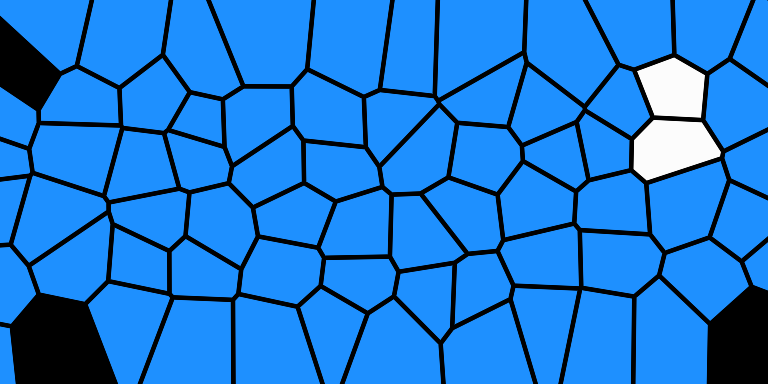
This pattern is drawn by a WebGL 1 fragment shader. Its source:

```glsl
precision highp float;
// Flat blue Voronoi cells divided by even black lines, with a few cells
// filled white or black. Seeds sit on a jittered grid; a second search
// finds the exact distance to the nearest border between two seeds.

uniform vec2 u_resolution;

// Lengths are in canvas heights.
#define PITCH vec2(0.180, 0.146)
#define ORIGIN vec2(-0.090, 0.062)
#define ROWS 6.0
#define JITTER 0.78
#define LINE_WIDTH 0.0121
#define EDGE_PIXELS 0.5
#define BLUE vec3(0.118, 0.565, 1.0)
#define WHITE vec3(0.99)
#define BLACK vec3(0.0)

vec2 hash2(vec2 id) {
  vec2 k = vec2(dot(id, vec2(127.1, 311.7)), dot(id, vec2(269.5, 183.3)));
  return fract(sin(k) * 43758.5453);
}

vec2 seedOf(vec2 id) {
  return ORIGIN + PITCH * (id + 0.5 + JITTER * (hash2(id) - 0.5));
}

// Seeds exist only inside the canvas height, so outer rows grow taller.
bool hasSeed(vec2 id) {
  return id.y > -0.5 && id.y < ROWS - 0.5;
}

bool sameCell(vec2 a, vec2 b) {
  return all(lessThan(abs(a - b), vec2(0.5)));
}

vec2 nearestCell(vec2 p) {
  vec2 base = floor((p - ORIGIN) / PITCH);
  base.y = clamp(base.y, 0.0, ROWS - 1.0);
  vec2 best = base;
  float bestDist = 1e3;
  for (int j = -2; j <= 2; j++) {
    for (int i = -2; i <= 2; i++) {
      vec2 id = base + vec2(float(i), float(j));
      float d = distance(p, seedOf(id));
      if (hasSeed(id) && d < bestDist) {
        bestDist = d;
        best = id;
      }
    }
  }
  return best;
}

// Distance to the closest perpendicular bisector around the cell.
float borderDistance(vec2 p, vec2 cell) {
  vec2 own = seedOf(cell);
  float border = 1e3;
  for (int j = -2; j <= 2; j++) {
    for (int i = -2; i <= 2; i++) {
      vec2 id = cell + vec2(float(i), float(j));
      if (hasSeed(id) && !sameCell(id, cell)) {
        vec2 other = seedOf(id);
        border = min(border, dot(0.5 * (own + other) - p, normalize(other - own)));
      }
    }
  }
  return border;
}

// A white pair at the right, black cells toward three corners.
vec3 cellColor(vec2 cell) {
  if (sameCell(cell, vec2(10.0, 3.0)) || sameCell(cell, vec2(10.0, 4.0))) return WHITE;
  if (sameCell(cell, vec2(1.0, 0.0)) || sameCell(cell, vec2(11.0, 0.0)) ||
      sameCell(cell, vec2(0.0, ROWS - 1.0))) return BLACK;
  return BLUE;
}

void main() {
  vec2 p = gl_FragCoord.xy / u_resolution.y;
  vec2 cell = nearestCell(p);

  float edge = EDGE_PIXELS / u_resolution.y;
  float halfLine = 0.5 * LINE_WIDTH;
  float fill = smoothstep(halfLine - edge, halfLine + edge, borderDistance(p, cell));

  gl_FragColor = vec4(mix(BLACK, cellColor(cell), fill), 1.0);
}
```
